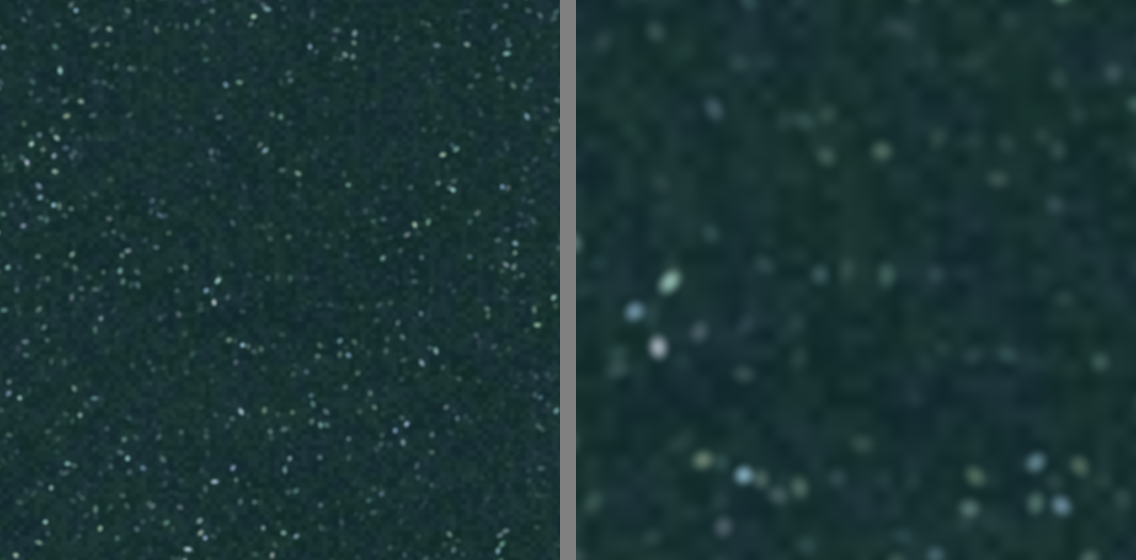
Left: the whole. Right: its middle third, enlarged.
A Shadertoy shader for this texture:

```glsl
// Dark teal surface dusted with small, soft, pale specks.
// A mottled base from value noise carries fine grain; jittered grid cells
// each hold one oval speck, with a steep brightness law and loose clusters.

const vec3  BASE_COLOR   = vec3(0.094, 0.193, 0.197);
const vec3  SPECK_COLOR  = vec3(0.97, 1.0, 1.0);
const vec3  GREEN_BLUE   = vec3(-0.15, 0.45, -1.0);  // hue drift axis
const vec3  WARM_COOL    = vec3(1.0, 0.1, -0.3);     // speck tint axis
const float SPECK_CELLS  = 80.0;   // cells across the canvas
const float SPECK_PEAK   = 0.40;   // brightest speck
const float SPECK_RARITY = 15.0;   // higher leaves fewer bright specks
const float SPECK_SHORT  = 0.78;   // radii in cells
const float SPECK_LONG   = 1.08;
const float CLUSTER_SCALE = 11.0;
const float HUE_SCALE    = 30.0;
const float HUE_AMOUNT   = 0.032;
const float SHADE_SCALE  = 7.0;
const float SHADE_AMOUNT = 0.014;
const float GRAIN_SCALE  = 105.0;
const float GRAIN_AMOUNT = 0.055;

float hash(vec2 p) {
    return fract(sin(dot(p, vec2(127.1, 311.7))) * 43758.5453);
}

float valueNoise(vec2 p) {
    vec2 cell = floor(p);
    vec2 f = fract(p);
    f = f * f * (3.0 - 2.0 * f);
    float low  = mix(hash(cell), hash(cell + vec2(1.0, 0.0)), f.x);
    float high = mix(hash(cell + vec2(0.0, 1.0)), hash(cell + vec2(1.0)), f.x);
    return mix(low, high, f.y);
}

// Soft oval falloff, zero beyond the given radii
float softOval(vec2 d, float angle, vec2 radii) {
    float c = cos(angle), s = sin(angle);
    vec2 q = vec2(c * d.x + s * d.y, c * d.y - s * d.x) / radii;
    float fall = max(0.0, 1.0 - dot(q, q));
    return fall * fall * fall;
}

// Sum of the specks in the surrounding cells
vec3 specks(vec2 uv) {
    vec2 p = uv * SPECK_CELLS;
    vec2 home = floor(p);
    vec3 light = vec3(0.0);
    for (int y = -1; y <= 1; y++) {
        for (int x = -1; x <= 1; x++) {
            vec2 cell = home + vec2(x, y);
            vec2 jitter = vec2(hash(cell + 13.7), hash(cell + 41.3));
            vec2 center = cell + mix(vec2(0.1), vec2(0.9), jitter);
            float cluster = valueNoise(center / SPECK_CELLS * CLUSTER_SCALE + 5.0);
            float power = SPECK_PEAK * pow(hash(cell + 71.9), SPECK_RARITY);
            power *= mix(0.25, 1.25, smoothstep(0.15, 0.75, cluster));
            vec2 radii = vec2(mix(SPECK_SHORT, SPECK_LONG, hash(cell + 97.1)), SPECK_SHORT);
            float shape = softOval(p - center, 3.14159 * hash(cell + 29.5), radii);
            vec3 tint = SPECK_COLOR + 0.30 * (hash(cell + 53.2) - 0.5) * WARM_COOL
                      + 0.30 * (hash(cell + 83.6) - 0.5) * GREEN_BLUE;
            light += power * shape * tint;
        }
    }
    return light;
}

void mainImage(out vec4 fragColor, in vec2 fragCoord) {
    vec2 uv = fragCoord / iResolution.y;

    // Mottled base with drifting shade and hue
    vec3 color = BASE_COLOR;
    color += SHADE_AMOUNT * (valueNoise(uv * SHADE_SCALE + 19.0) - 0.5);
    color += HUE_AMOUNT * (valueNoise(uv * HUE_SCALE + 37.0) - 0.5) * GREEN_BLUE;

    // Fine grain
    color += GRAIN_AMOUNT * (valueNoise(uv * GRAIN_SCALE + 61.0) - 0.5);

    // Pale specks
    color += specks(uv);

    fragColor = vec4(clamp(color, 0.0, 1.0), 1.0);
}
```
